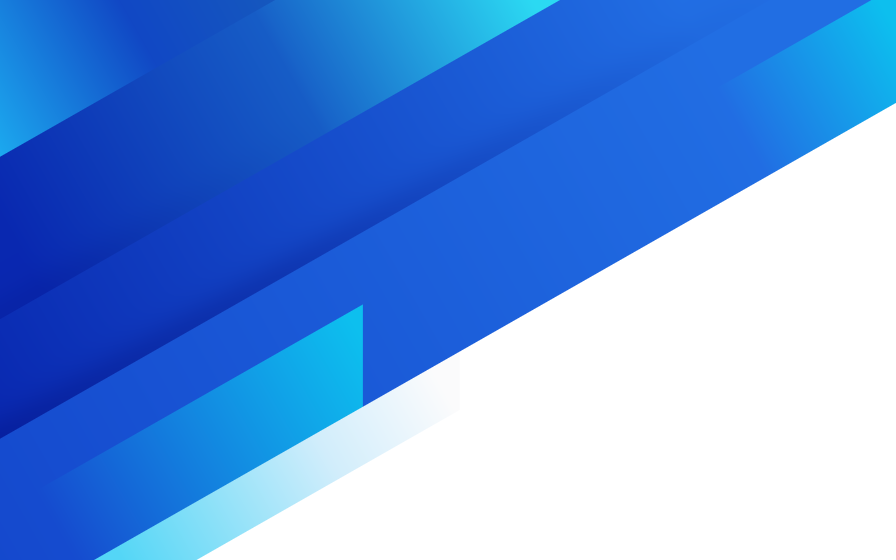
A Shadertoy shader for this background:

```glsl
// Geometry, in units of canvas height
const float SLOPE = 0.570;
const float CORNER_EDGE = 0.720;   // heights where the band edges meet the left side
const float UPPER_EDGE = 0.430;
const float MIDDLE_EDGE = 0.2165;
const float PAPER_EDGE = -0.0957;
const float PANEL_TOP = 0.087;
const float PANEL_RIGHT = 0.648;
const float GLINT_TOP = 0.113;
const float PALE_BOTTOM = -0.200;
const float PALE_RIGHT = 0.821;
const float SHADOW_WIDTH = 0.055;
const float SHADOW_DEPTH = 0.24;

// Palette
const vec3 PAPER = vec3(1.0);
const vec3 MIST = vec3(0.985, 0.985, 0.990);
const vec3 ICE = vec3(0.82, 0.93, 0.985);
const vec3 AQUA = vec3(0.33, 0.84, 0.965);
const vec3 CYAN = vec3(0.05, 0.75, 0.935);
const vec3 BRIGHT_CYAN = vec3(0.17, 0.85, 0.95);
const vec3 SKY = vec3(0.11, 0.67, 0.94);
const vec3 STEEL = vec3(0.09, 0.37, 0.78);
const vec3 NAVY = vec3(0.035, 0.155, 0.69);
const vec3 ROYAL = vec3(0.065, 0.28, 0.77);
const vec3 COBALT = vec3(0.08, 0.285, 0.805);
const vec3 AZURE = vec3(0.13, 0.43, 0.89);

// Linear position of v between two stops
float ramp(float from, float to, float v) {
    return clamp((v - from) / (to - from), 0.0, 1.0);
}

// Antialiased step: 1 where the signed distance is positive
float cover(float d) {
    return clamp(d * iResolution.y + 0.5, 0.0, 1.0);
}

// Soft dark strip lying above a band edge
float shadow(float d) {
    float reach = max(d, 0.0) / SHADOW_WIDTH;
    return exp(-reach * reach * 1.5);
}

void mainImage(out vec4 fragColor, in vec2 fragCoord) {
    vec2 p = fragCoord / iResolution.y;
    float h = p.y - SLOPE * p.x;
    float toNormal = inversesqrt(1.0 + SLOPE * SLOPE);
    float along = (p.x + SLOPE * p.y) * toNormal;

    // Pale strip on the paper
    vec3 pale = mix(AQUA, ICE, ramp(0.19, 0.60, along));
    pale = mix(pale, MIST, ramp(0.60, 0.84, along));
    float paleMask = cover((h - PALE_BOTTOM) * toNormal) * cover(PALE_RIGHT - p.x);
    vec3 color = mix(PAPER, pale, paleMask);

    // Lowest blue band with its two cyan panels
    vec3 low = mix(COBALT, AZURE, ramp(0.0, 1.55, along));
    float panelMask = cover((PANEL_TOP - h) * toNormal) * cover(PANEL_RIGHT - p.x);
    low = mix(low, CYAN, panelMask * ramp(0.12, 0.76, along));
    float glintMask = cover((GLINT_TOP - h) * toNormal);
    low = mix(low, CYAN, glintMask * ramp(1.53, 1.86, along));
    color = mix(color, low, cover((h - PAPER_EDGE) * toNormal));

    // Middle band, shaded along its lower edge
    vec3 middle = mix(NAVY, AZURE, ramp(0.10, 1.55, along));
    float middleShade = SHADOW_DEPTH * (1.0 - ramp(0.7, 1.75, along));
    middle *= 1.0 - middleShade * vec3(1.0, 0.85, 0.4) * shadow(h - MIDDLE_EDGE);
    color = mix(color, middle, cover((h - MIDDLE_EDGE) * toNormal));

    // Upper band, turning from navy to bright cyan
    vec3 upper = mix(NAVY, STEEL, ramp(0.30, 0.90, along));
    upper = mix(upper, BRIGHT_CYAN, ramp(0.88, 1.32, along));
    float upperShade = 0.5 * SHADOW_DEPTH * (1.0 - ramp(0.4, 0.9, along));
    upper *= 1.0 - upperShade * vec3(1.0, 0.85, 0.4) * shadow(h - UPPER_EDGE);
    color = mix(color, upper, cover((h - UPPER_EDGE) * toNormal));

    // Corner wedge
    vec3 corner = mix(SKY, ROYAL, ramp(0.35, 0.68, along));
    corner = mix(corner, STEEL * 0.95, ramp(0.68, 0.95, along));
    color = mix(color, corner, cover((h - CORNER_EDGE) * toNormal));

    fragColor = vec4(color, 1.0);
}
```
